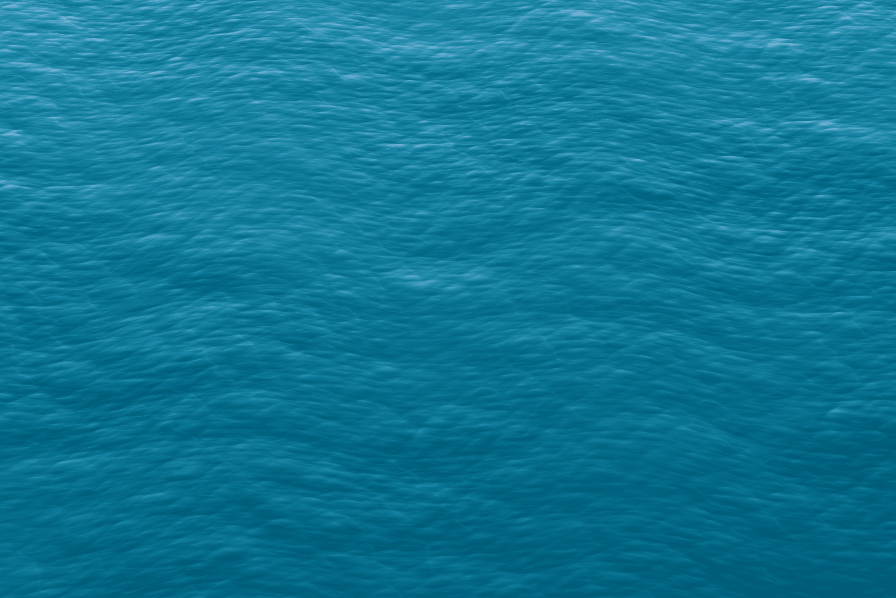
Write a Shadertoy shader that draws this texture.

```glsl
// Open teal sea seen from above at a slant, with fine wind ripples.
// Layered sines on a tilted plane give soft ripple shading; bands of crossing
// sines add thin broken crests that are sharp above and fade below.

#define WAVES 40           // number of summed wave trains
#define FREQ_MIN 10.0      // longest swell, radians per unit
#define FREQ_MAX 260.0     // finest ripple
#define SPREAD 2.5         // spread of wave headings, radians
#define DRAG 0.14          // how far long waves bend short ones
#define TILT 0.28          // strength of the perspective
#define SQUASH 6.5         // foreshortening of depth
#define BEND 0.14          // crests droop toward both sides
#define CONTRAST 0.135     // strength of the ripple shading
#define SKEW 0.12          // favours bright ripples
#define CREST_FREQ 42.0    // coarsest crest band
#define GLINT 0.19         // brightness of the crests

float hash(float n) {
    return fract(sin(n * 127.1 + 3.7) * 43758.55);
}

vec2 randomHeading(float n) {
    float angle = (hash(n) - 0.5) * SPREAD;
    return vec2(sin(angle), cos(angle));
}

// Slow layered sines, about -1 to 1: patches of stronger and weaker wind
float gust(vec2 p) {
    p += 0.35 * sin(p.yx * 1.7 + vec2(0.4, 2.1));
    return 0.5 * sin(p.x * 3.1 + p.y * 2.3 + 1.0)
         + 0.3 * sin(p.x * 5.3 - p.y * 4.1 + 2.6)
         + 0.2 * sin(p.x * 8.9 + p.y * 7.7);
}

// Fades ripples too fine for the pixel grid
float visible(float radiansPerPixel) {
    return 1.0 - smoothstep(1.6, 3.2, radiansPerPixel);
}

// Slope of the surface toward the viewer, scaled to about unit deviation
float rippleSlope(vec2 p, float unitsPerPixel) {
    float slope = 0.0, energy = 0.0;
    for (int i = 0; i < WAVES; i++) {
        float n = float(i);
        float s = n / float(WAVES - 1);
        float freq = FREQ_MIN * pow(FREQ_MAX / FREQ_MIN, s);
        vec2 heading = randomHeading(n);
        float phase = dot(p, heading) * freq + 6.2832 * hash(n + 71.0);
        float weight = mix(0.55, 1.0, s);
        float rise = exp(sin(phase) - 1.0) * cos(phase);
        slope += weight * rise * heading.y * visible(freq * unitsPerPixel);
        energy += weight * weight;
        p -= heading * rise * weight * DRAG / freq;
    }
    return 3.6 * slope / sqrt(energy);
}

// Thin crest segments along the zero lines of four wave bands
float crests(vec2 p, float unitsPerPixel) {
    float total = 0.0;
    float freq = CREST_FREQ;
    for (int band = 0; band < 4; band++) {
        vec2 wave = vec2(0.0);
        for (int i = 0; i < 6; i++) {
            float n = float(band * 6 + i) + 130.0;
            float f = freq * mix(0.75, 1.3, hash(n + 53.0));
            float phase = dot(p, randomHeading(n)) * f + 6.2832 * hash(n + 17.0);
            wave += vec2(sin(phase), cos(phase)) * 0.577;
        }
        float falloff = wave.x > 0.0 ? 5.0 : 2.0;
        float segment = smoothstep(0.1, 1.7, wave.y);
        total += segment * exp(-falloff * abs(wave.x)) * visible(freq * unitsPerPixel);
        freq *= 1.7;
    }
    return total;
}

// Deep teal to pale blue; red rises only in the light tones
vec3 seaColor(float tone) {
    return vec3(0.27 * tone * tone, 0.36 + 0.26 * tone, 0.47 + 0.28 * tone);
}

void mainImage(out vec4 fragColor, in vec2 fragCoord) {
    vec2 uv = fragCoord / iResolution.xy;
    float x = (fragCoord.x - 0.5 * iResolution.x) / iResolution.y;

    // Project the canvas onto the tilted water plane, then ruffle it
    float depth = 1.0 / (1.0 - TILT * uv.y);
    vec2 water = vec2(x * depth, SQUASH * depth + BEND * x * x);
    water += 0.03 * sin(water.yx * vec2(7.0, 9.0) + vec2(1.0, 2.0));
    float unitsPerPixel = SQUASH * TILT * depth * depth / iResolution.y;

    // Ripples and crests, calmer near the lower edge
    float r = rippleSlope(water, unitsPerPixel);
    float ripple = CONTRAST * (r + SKEW * (r * r - 1.0));
    float glint = GLINT * (crests(water, unitsPerPixel) - 0.5);
    float wind = mix(0.65, 1.3, uv.y) * (1.0 + 0.25 * gust(water * 1.3));
    float tone = wind * (ripple + glint);

    // Broad light: paler far away, darker at the lower right
    tone += 0.23 + 0.4 * uv.y + 0.2 * pow(uv.y, 4.0);
    tone += 0.06 * gust(water * 0.9 + 4.0);
    tone -= 0.14 * smoothstep(0.45, 1.0, uv.x) * (1.0 - uv.y);
    tone += 0.06 * (1.0 - uv.x) * uv.y;

    fragColor = vec4(seaColor(clamp(tone, 0.0, 1.25)), 1.0);
}
```
